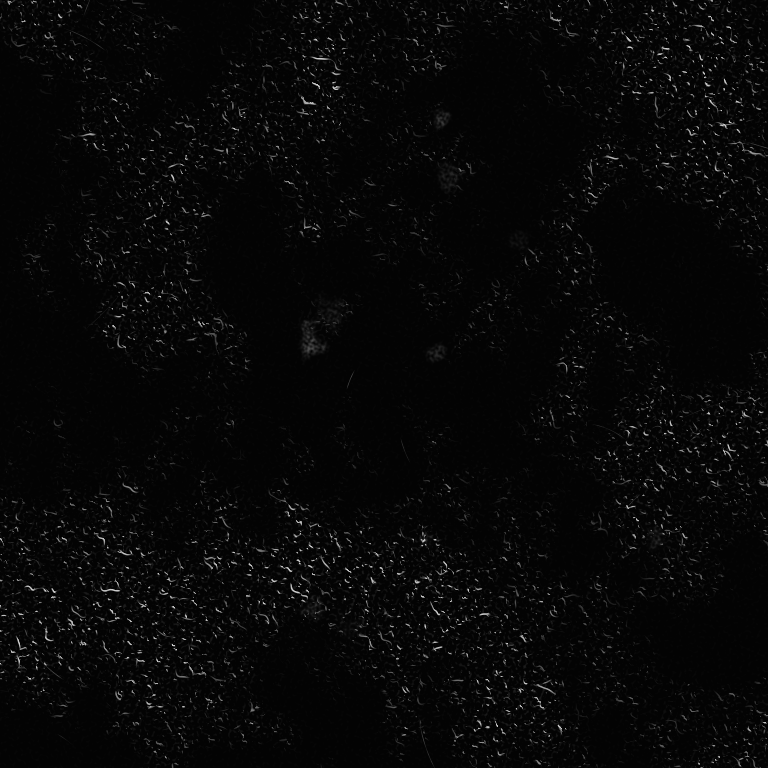
A Shadertoy shader for this texture:

```glsl
// Worn black surface: near-black grain with clustered, side-lit chips,
// a few hairline scratches and faint dusty smudges. Chips are the lit parts
// of gradient-noise contours, thinned by broader noise masks.

const float BASE_GREY = 0.010;
const float GRAIN_GAIN = 0.10;
const float GRAIN_FREQ = 231.0;
const float CHIP_FREQ = 58.0;        // cells per canvas, coarsest chips
const float CHIP_FREQ_STEP = 1.72;
const int CHIP_LAYERS = 3;
const float CHIP_HALF_WIDTH = 0.0008;
const float CHIP_LEVEL = 0.17;       // contour height
const float CHIP_GAIN = 0.80;
const vec2 LIGHT_DIR = vec2(0.55, 0.83);
const int SCRATCH_COUNT = 16;
const float SCRATCH_HALF_WIDTH = 0.0005;
const float SCRATCH_GAIN = 0.38;
const int SMUDGE_COUNT = 10;
const float SMUDGE_GAIN = 0.30;

vec2 hash2(vec2 cell) {
    vec3 h = fract(cell.xyx * vec3(0.1031, 0.1030, 0.0973));
    h += dot(h, h.yzx + 33.33);
    return fract((h.xx + h.yz) * h.zy);
}

vec2 latticeGradient(vec2 cell) {
    float angle = 6.2832 * hash2(cell + 71.0).x;
    return vec2(cos(angle), sin(angle));
}

// Gradient noise: x is the value, yz its derivative
vec3 gradientNoise(vec2 p) {
    vec2 i = floor(p), f = p - i;
    vec2 u = f * f * f * (f * (f * 6.0 - 15.0) + 10.0);
    vec2 du = 30.0 * f * f * (f * (f - 2.0) + 1.0);
    vec2 ga = latticeGradient(i), gb = latticeGradient(i + vec2(1, 0));
    vec2 gc = latticeGradient(i + vec2(0, 1)), gd = latticeGradient(i + 1.0);
    float a = dot(ga, f), b = dot(gb, f - vec2(1, 0));
    float c = dot(gc, f - vec2(0, 1)), d = dot(gd, f - 1.0);
    float k = a - b - c + d;
    float value = a + u.x * (b - a) + u.y * (c - a) + u.x * u.y * k;
    vec2 slope = ga + u.x * (gb - ga) + u.y * (gc - ga) + u.x * u.y * (ga - gb - gc + gd)
               + du * (u.yx * k + vec2(b, c) - a);
    return vec3(value, slope);
}

mat2 rotation(float angle) {
    float c = cos(angle), s = sin(angle);
    return mat2(c, s, -s, c);
}

// Antialiased coverage of a line at distance d
float stroke(float d, float halfWidth, float pixel) {
    return clamp((halfWidth - d) / pixel + 0.5, 0.0, 1.0) * min(1.0, 2.0 * halfWidth / pixel + 0.15);
}

// Where wear gathers: cloudy patches, with one quiet band across the upper part
float wearPatches(vec2 p) {
    vec2 q = p * vec2(1.0, 0.85);
    float cloud = gradientNoise(q * 4.3 + 3.7).x + 0.6 * gradientNoise(q * 11.0 + 9.1).x
                + 0.5 * gradientNoise(q * 27.0 + 5.3).x;
    float band = exp(-pow((p.y - 0.70) / 0.10, 2.0));
    return smoothstep(-0.32, 0.50, cloud - 0.30 * band + 0.12 * (p.x - 0.5));
}

float chips(vec2 p, float wear, float pixel) {
    float light = 0.0, freq = CHIP_FREQ;
    for (int i = 0; i < CHIP_LAYERS; i++) {
        float seed = float(i) + 1.0;
        mat2 turn = rotation(seed * 0.9);
        vec2 q = turn * p * freq + seed * 37.3;
        vec3 n = gradientNoise(q);
        float steep = length(n.yz);
        float d = abs(n.x - CHIP_LEVEL) / (max(steep, 0.6) * freq);
        float facing = dot(n.yz * turn, LIGHT_DIR) / max(steep, 0.001);
        float lit = smoothstep(0.05, 0.75, facing);
        float piece = smoothstep(-0.02, 0.42, gradientNoise(q * 0.57 + 18.4).x);
        float width = CHIP_HALF_WIDTH * (0.5 + 0.8 * piece);
        light = max(light, stroke(d, width, pixel) * lit * piece);
        freq *= CHIP_FREQ_STEP;
    }
    return light * wear * CHIP_GAIN;
}

float scratches(vec2 p, float pixel) {
    float light = 0.0;
    for (int i = 0; i < SCRATCH_COUNT; i++) {
        vec2 id = vec2(float(i), 5.0);
        vec2 shape = hash2(id + 40.0), look = hash2(id + 90.0);
        vec2 q = rotation(shape.x * 3.1416) * (p - hash2(id));
        float halfLength = mix(0.012, 0.050, shape.y * shape.y);
        float along = q.x / halfLength;
        float bend = (look.x - 0.5) * 0.35 * halfLength * along * along;
        float fade = 1.0 - smoothstep(0.4, 1.0, abs(along));
        float broken = 0.65 + 0.7 * gradientNoise(vec2(q.x * 90.0, float(i) + 0.4)).x;
        light = max(light, stroke(abs(q.y - bend), SCRATCH_HALF_WIDTH, pixel)
                           * fade * broken * mix(0.35, 1.0, look.y));
    }
    return light * SCRATCH_GAIN;
}

float smudges(vec2 p, float grain) {
    float light = 0.0;
    float ragged = gradientNoise(p * 48.0 + 2.6).x;
    for (int i = 0; i < SMUDGE_COUNT; i++) {
        vec2 id = vec2(float(i), 23.0);
        vec2 place = hash2(id), look = hash2(id + 60.0);
        float radius = mix(0.012, 0.028, look.x);
        float d = length(p - vec2(mix(0.40, 0.97, place.x), place.y)) / radius + 0.8 * ragged;
        light = max(light, (1.0 - smoothstep(0.2, 1.0, d)) * mix(0.15, 1.0, look.y * look.y));
    }
    return light * SMUDGE_GAIN * clamp(0.55 + 1.1 * grain, 0.0, 1.0);
}

void mainImage(out vec4 fragColor, in vec2 fragCoord) {
    float pixel = 1.0 / min(iResolution.x, iResolution.y);
    vec2 p = fragCoord * pixel;
    float wear = wearPatches(p);
    float grain = gradientNoise(rotation(0.4) * p * GRAIN_FREQ).x;

    float grey = BASE_GREY + GRAIN_GAIN * smoothstep(0.0, 0.6, grain) * (0.15 + 0.85 * wear);
    grey += smudges(p, grain);
    grey = max(grey, chips(p, wear, pixel));
    grey = max(grey, scratches(p, pixel));
    fragColor = vec4(vec3(grey), 1.0);
}
```
